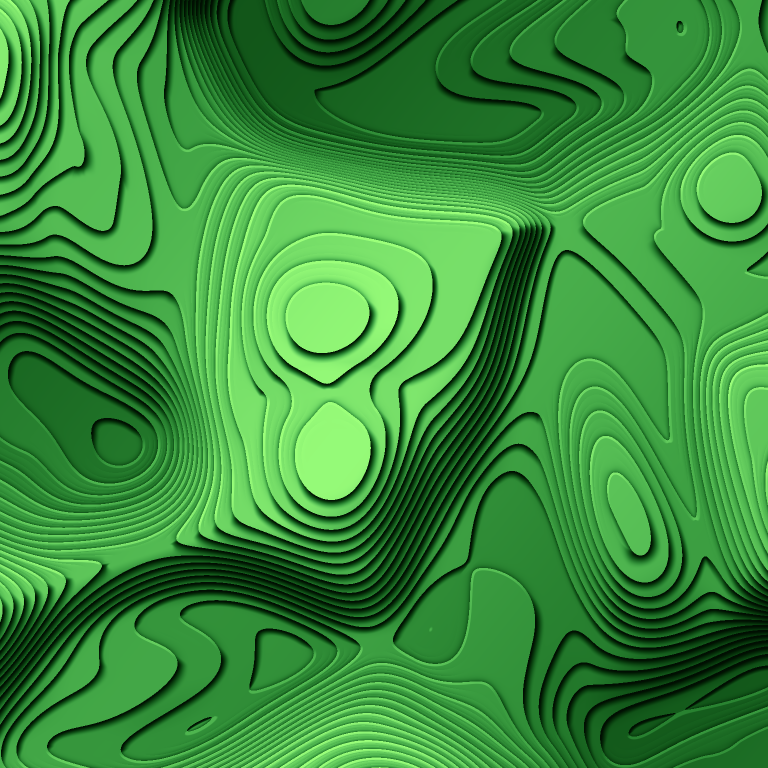
Reproduce this background procedurally as a WebGL 1 fragment shader.

```glsl
precision highp float;
// Stacked sheets of green cut paper, like a relief map of rounded hills.
// Jittered cells are blended into plateaus with small summits; the height is
// cut into sheets, then shaded by the distance to the nearest sheet edges.

uniform vec2 u_resolution;

#define CELLS 3.2          // hills across the canvas
#define SHEETS 20.0        // paper sheets from valley to plateau
#define SUMMIT 0.24        // extra height of the rings on each hill
#define WARP 0.17          // bending of the outlines, in cells
#define SHADOW 0.0125      // length of the dropped shadow
#define RIM 0.0036         // width of the lit paper edge
#define DARK_TONE 0.38     // valley paper
#define TONE_RANGE 0.50    // valley to plateau
#define LIGHT_DIR vec2(-0.42, 0.907)
#define SAMPLES 2          // antialiasing grid side

vec3 hash3(vec2 cell) {
  vec3 q = vec3(dot(cell, vec2(127.1, 311.7)),
                dot(cell, vec2(269.5, 183.3)),
                dot(cell, vec2(419.2, 371.9)));
  return fract(sin(q) * 43758.55);
}

// Layered sines make the hills lean and stretch.
vec2 bend(vec2 p) {
  vec2 b = sin(p.yx * vec2(2.3, 2.7) + vec2(0.6, 2.1));
  b += 0.25 * sin(p.yx * vec2(4.6, 3.9) + p * 1.7 + vec2(3.4, 1.2));
  return p + WARP * b;
}

// Smooth terrain measured in sheets.
float terrain(vec2 uv) {
  vec2 p = mat2(0.88, 0.475, -0.475, 0.88) * uv * CELLS + vec2(7.0, 3.0);
  p = bend(p);
  vec2 home = floor(p);
  float total = 0.000001;
  float plateau = 0.0;
  float summit = 0.0;
  for (int j = -1; j <= 1; j++) {
    for (int i = -1; i <= 1; i++) {
      vec2 cell = home + vec2(float(i), float(j));
      vec3 rnd = hash3(cell);
      vec2 d = p - cell - 0.22 - 0.56 * rnd.xy;
      float d2 = dot(d, d);
      float w = max(0.0, 1.0 - d2 / 1.48);
      w *= w * w;
      w *= w;
      total += w;
      plateau += w * smoothstep(0.0, 1.0, rnd.z);
      float cap = 1.0 - smoothstep(0.08, 0.46, sqrt(d2));
      summit += cap * (0.4 + 0.6 * rnd.x);
    }
  }
  return SHEETS * (plateau / total + SUMMIT * summit);
}

// Green ramp from near black to pale lime; the tone is the green channel.
vec3 paperColor(float tone) {
  float g = clamp(tone, 0.06, 1.0);
  return vec3(0.61 * g * g, g, g * (0.07 + 0.78 * g - 0.37 * g * g));
}

vec3 shade(vec2 uv) {
  const float e = 0.0007;
  float h = terrain(uv);
  vec2 slope = vec2(terrain(uv + vec2(e, 0.0)) - h,
                    terrain(uv + vec2(0.0, e)) - h) / e;
  float steep = max(length(slope), 1.0);
  vec2 uphill = slope / steep;
  float sheet = floor(h);
  float rise = max(sheet + 1.0 - h, 0.001);
  float fromEdge = (h - sheet) / steep;   // to this sheet's own rim
  float toWall = rise / steep;            // to the sheet above
  float facing = dot(uphill, LIGHT_DIR);  // above 0 is the shaded side

  // A wall counts only if the ground really climbs to the next sheet.
  float ahead = terrain(uv + uphill * min(1.6 * toWall, 0.04));
  float wall = smoothstep(-0.35, 0.15, (ahead - sheet - 1.0) / rise);

  // Paper tone of the sheet, with a slow drift of light
  float tone = DARK_TONE + TONE_RANGE * sheet / SHEETS;
  tone += 0.06 * (hash3(vec2(sheet, 5.0)).x - 0.5);
  tone += 0.05 * sin(uv.x * 5.0 - uv.y * 4.0 + 1.0);

  // Lit rims, with finer layers on the bright slopes
  float lit = smoothstep(-0.1, 0.7, -facing);
  float rim = 1.0 - smoothstep(0.75 * RIM, RIM, fromEdge);
  float ripple = fract(h * 3.0) - 0.5;
  tone += lit * (0.15 * rim - 0.09 * ripple * smoothstep(20.0, 60.0, steep));

  // Dropped shadow, contact shadow and the gloom of steep shaded slopes
  float away = smoothstep(-0.3, 0.55, facing);
  float reach = SHADOW * (0.2 + 0.8 * away);
  float dropped = away * wall * (1.0 - smoothstep(-0.25, 1.0, toWall / reach));
  dropped = min(1.15 * dropped, 1.0);
  float contact = 0.38 * wall * exp(-toWall / 0.003);
  float gloom = 0.28 * smoothstep(20.0, 100.0, steep * facing);
  tone *= (1.0 - 0.92 * dropped) * (1.0 - contact) * (1.0 - gloom);
  return paperColor(tone);
}

void main() {
  float side = min(u_resolution.x, u_resolution.y);
  vec3 color = vec3(0.0);
  for (int j = 0; j < SAMPLES; j++) {
    for (int i = 0; i < SAMPLES; i++) {
      vec2 offset = (vec2(float(i), float(j)) + 0.5) / float(SAMPLES) - 0.5;
      color += shade((gl_FragCoord.xy + offset) / side);
    }
  }
  gl_FragColor = vec4(color / float(SAMPLES * SAMPLES), 1.0);
}
```
